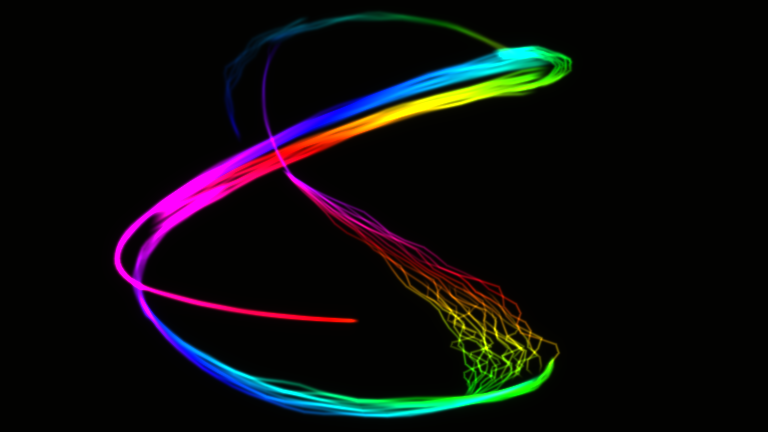
A Shadertoy shader for this background:

```glsl
const int SEGMENTS = 24;
const float EDGE_FADE = 0.06;     // fade at both ends of a ribbon
const float HALO_SIZE = 0.010;
const float HALO_GAIN = 0.035;
const float REACH = 0.06;         // margin around the control points
const float WEAVE_RATE = 7.0;
const vec3 BACKGROUND = vec3(0.008, 0.008, 0.004);

float hash(float n) {
    return fract(sin(n * 127.1) * 437.585);
}

// One-dimensional gradient noise, about -0.5 to 0.5
float gradientNoise(float x) {
    float i = floor(x), f = x - i;
    float u = f * f * f * (f * (f * 6.0 - 15.0) + 10.0);
    float left = (hash(i) * 2.0 - 1.0) * f;
    float right = (hash(i + 1.0) * 2.0 - 1.0) * (f - 1.0);
    return mix(left, right, u);
}

vec3 hueColor(float h) {
    vec3 wheel = fract(h + vec3(0.0, 2.0, 1.0) / 3.0);
    return clamp(abs(wheel * 6.0 - 3.0) - 1.0, 0.0, 1.0);
}

vec4 bernstein(float t) {
    float s = 1.0 - t;
    return vec4(s * s * s, 3.0 * s * s * t, 3.0 * s * t * t, t * t * t);
}

// Strands woven between two cubic rails.
// hue: start, end, spread across; gain: start, end; form: count, width, weave
vec3 ribbon(vec2 p, mat4x2 a, mat4x2 b, vec3 hue, vec2 gain, vec3 form) {
    vec2 lo = min(a[0], b[0]), hi = max(a[0], b[0]);
    for (int i = 1; i < 4; i++) {
        lo = min(lo, min(a[i], b[i]));
        hi = max(hi, max(a[i], b[i]));
    }
    if (any(lessThan(p, lo - REACH)) || any(greaterThan(p, hi + REACH))) return vec3(0.0);

    float width = max(form.y, 0.7 / iResolution.y);
    vec3 light = vec3(0.0);
    for (float k = 0.0; k < form.x; k++) {
        float lane = (k + 0.5) / form.x;
        float seed = k * 17.3 + form.x * 5.1;
        float nearest = 1e3, along = 0.0;
        vec2 previous = vec2(0.0);
        for (int i = 0; i <= SEGMENTS; i++) {
            float t = float(i) / float(SEGMENTS);
            vec4 w = bernstein(t);
            float across = lane + form.z * gradientNoise(t * WEAVE_RATE + seed);
            vec2 point = mix(a * w, b * w, across);
            if (i > 0) {
                vec2 d = point - previous, q = p - previous;
                float h = clamp(dot(q, d) / max(dot(d, d), 1e-8), 0.0, 1.0);
                float dist = length(q - d * h);
                if (dist < nearest) {
                    nearest = dist;
                    along = t + (h - 1.0) / float(SEGMENTS);
                }
            }
            previous = point;
        }
        float ends = smoothstep(0.0, EDGE_FADE, along) * smoothstep(1.0, 1.0 - EDGE_FADE, along);
        float flicker = 0.8 + 0.8 * gradientNoise(along * 5.0 + seed * 2.3);
        float core = exp(-nearest * nearest / (width * width));
        float glow = core + HALO_GAIN * exp(-nearest / HALO_SIZE);
        float tint = mix(hue.x, hue.y, along) + hue.z * (lane - 0.5);
        light += hueColor(tint) * mix(gain.x, gain.y, along) * ends * flicker * glow;
    }
    return light;
}

void mainImage(out vec4 fragColor, in vec2 fragCoord) {
    vec2 p = fragCoord / iResolution.y;
    p.x += 0.5 * (16.0 / 9.0 - iResolution.x / iResolution.y);
    vec3 color = BACKGROUND;

    // Faint arcs at the top and the violet link
    color += ribbon(p, mat4x2(0.56, 0.68, 0.47, 0.81, 0.53, 0.92, 0.72, 0.96),
        mat4x2(0.56, 0.66, 0.50, 0.80, 0.57, 0.90, 0.72, 0.945),
        vec3(0.69, 0.52, 0.0), vec2(0.13, 0.12), vec3(4, 0.005, 0.8));
    color += ribbon(p, mat4x2(0.61, 0.90, 0.78, 1.0, 1.03, 0.99, 1.20, 0.87),
        mat4x2(0.62, 0.89, 0.79, 0.985, 1.03, 0.975, 1.18, 0.87),
        vec3(0.62, 0.20, 0.0), vec2(0.13, 0.16), vec3(4, 0.005, 0.8));
    color += ribbon(p, mat4x2(0.69, 0.575, 0.59, 0.70, 0.58, 0.82, 0.66, 0.91),
        mat4x2(0.69, 0.57, 0.60, 0.68, 0.60, 0.83, 0.63, 0.90),
        vec3(0.80, 0.70, 0.0), vec2(0.38, 0.10), vec3(3, 0.004, 0.8));

    // Fan and tangle at the right
    color += ribbon(p, mat4x2(0.65, 0.61, 0.926, 0.433, 1.319, 0.306, 1.278, 0.139),
        mat4x2(0.65, 0.61, 0.856, 0.387, 1.088, 0.282, 1.076, 0.086),
        vec3(0.80, 1.27, 0.18), vec2(0.36, 0.50), vec3(11, 0.003, 0.55));
    color += ribbon(p, mat4x2(0.97, 0.36, 1.05, 0.22, 1.12, 0.18, 1.07, 0.08),
        mat4x2(1.13, 0.33, 1.25, 0.20, 1.30, 0.16, 1.10, 0.08),
        vec3(0.06, 0.36, 0.0), vec2(0.25, 0.50), vec3(8, 0.003, 0.6));
    color += ribbon(p, mat4x2(1.28, 0.18, 1.295, 0.10, 1.20, 0.07, 1.04, 0.060),
        mat4x2(1.27, 0.16, 1.25, 0.10, 1.17, 0.085, 1.04, 0.075),
        vec3(0.29, 0.36, 0.0), vec2(0.6, 0.7), vec3(4, 0.004, 0.3));

    // Lower band
    color += ribbon(p, mat4x2(0.324, 0.306, 0.44, 0.139, 0.787, 0.028, 1.227, 0.097),
        mat4x2(0.319, 0.329, 0.394, 0.097, 0.833, -0.10, 1.28, 0.144),
        vec3(0.74, 0.33, 0.17), vec2(0.6, 0.65), vec3(8, 0.0045, 0.4));

    // Magenta bends and red tail
    color += ribbon(p, mat4x2(0.532, 0.623, 0.278, 0.502, 0.185, 0.38, 0.347, 0.329),
        mat4x2(0.521, 0.602, 0.289, 0.486, 0.204, 0.394, 0.347, 0.326),
        vec3(0.79, 0.88, 0.0), vec2(0.6, 0.8), vec3(4, 0.005, 0.3));
    color += ribbon(p, mat4x2(0.532, 0.583, 0.301, 0.456, 0.266, 0.363, 0.347, 0.259),
        mat4x2(0.544, 0.56, 0.336, 0.456, 0.289, 0.375, 0.359, 0.248),
        vec3(0.89, 0.72, 0.0), vec2(0.7, 0.5), vec3(4, 0.005, 0.3));
    color += ribbon(p, mat4x2(0.315, 0.345, 0.475, 0.287, 0.671, 0.266, 0.835, 0.257),
        mat4x2(0.325, 0.335, 0.475, 0.275, 0.671, 0.257, 0.835, 0.257),
        vec3(0.88, 1.02, 0.0), vec2(0.8, 0.8), vec3(3, 0.004, 0.2));

    // Upper band: cool side, warm side, and the bend that joins them
    color += ribbon(p, mat4x2(1.25, 0.896, 0.984, 0.85, 0.579, 0.69, 0.347, 0.514),
        mat4x2(1.296, 0.856, 0.979, 0.813, 0.63, 0.692, 0.347, 0.486),
        vec3(0.45, 0.86, -0.06), vec2(0.65, 0.6), vec3(8, 0.005, 0.4));
    color += ribbon(p, mat4x2(1.285, 0.85, 0.972, 0.775, 0.66, 0.691, 0.347, 0.502),
        mat4x2(1.25, 0.792, 0.944, 0.75, 0.711, 0.664, 0.336, 0.444),
        vec3(0.30, -0.16, -0.06), vec2(0.65, 0.65), vec3(9, 0.0045, 0.4));
    color += ribbon(p, mat4x2(1.134, 0.88, 1.262, 0.919, 1.424, 0.85, 1.25, 0.799),
        mat4x2(1.157, 0.861, 1.262, 0.884, 1.377, 0.843, 1.157, 0.78),
        vec3(0.48, 0.25, 0.0), vec2(0.7, 0.6), vec3(5, 0.004, 0.3));

    fragColor = vec4(clamp(color, 0.0, 1.0), 1.0);
}
```
